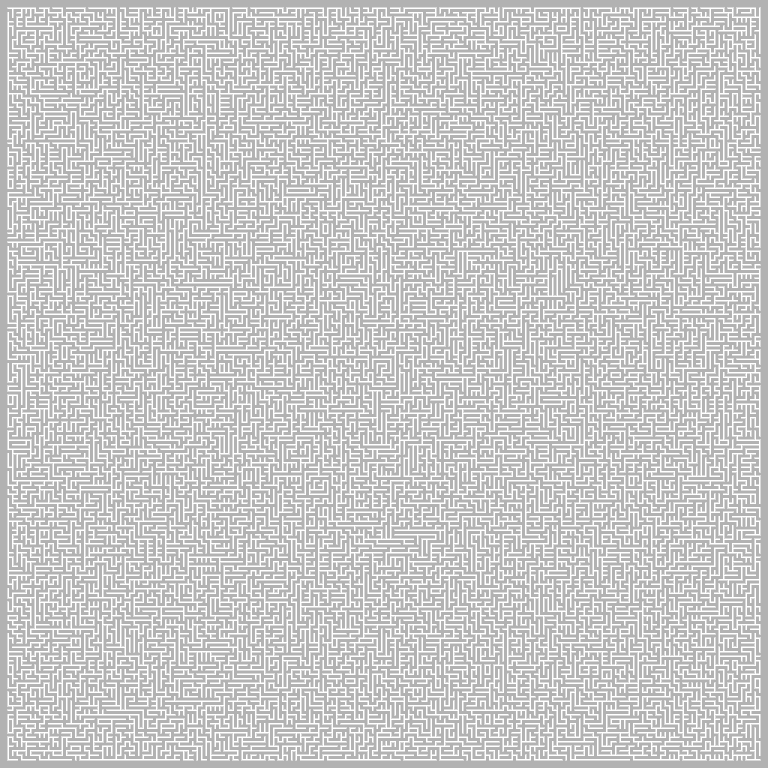
Give the GLSL for this pattern, as a WebGL 1 fragment shader.

```glsl
precision highp float;

// A fine maze of white corridors on grey, inside a plain grey margin.
// Every row and column has a random heading; each cell opens one corridor
// along either its row or its column, so the corridors grow as branching trees.

uniform vec2 u_resolution;

const vec3 WALL_COLOR = vec3(0.70);
const vec3 PATH_COLOR = vec3(1.0);
const float CANVAS_WIDTH = 512.0;  // canvas width in corridor widths
const float PITCH = 3.0;           // cell spacing in corridor widths
const float MARGIN = 5.0;          // grey frame in corridor widths
const float CELLS = 168.0;         // cells along each side
const float ROW_SHARE = 0.5;       // share of cells that open along their row
const float ROW_SEED = 311.0;
const float COLUMN_SEED = 457.0;

const vec2 X = vec2(1.0, 0.0);
const vec2 Y = vec2(0.0, 1.0);

float hash(vec2 p) {
  vec3 h = fract(p.xyx * 0.1031);
  h += dot(h, h.yzx + 33.33);
  return fract((h.x + h.y) * h.z);
}

float randomSign(float index, float seed) {
  return hash(vec2(index + 17.0, seed)) < 0.5 ? -1.0 : 1.0;
}

bool insideMaze(vec2 cell) {
  return all(greaterThanEqual(cell, vec2(0.0))) && all(lessThan(cell, vec2(CELLS)));
}

// Random choice between the headings of the row and the column.
vec2 pickStep(vec2 cell) {
  vec2 alongRow = X * randomSign(cell.y, ROW_SEED);
  vec2 alongColumn = Y * randomSign(cell.x, COLUMN_SEED);
  bool useRow = hash(cell + 71.0) < ROW_SHARE;
  vec2 first = useRow ? alongRow : alongColumn;
  vec2 second = useRow ? alongColumn : alongRow;
  return insideMaze(cell + first) ? first : second;
}

// The picked step, turned aside where four cells would chase in a ring.
vec2 cellStep(vec2 cell) {
  vec2 here = pickStep(cell);
  vec2 right = pickStep(cell + X);
  vec2 across = pickStep(cell + X + Y);
  vec2 above = pickStep(cell + Y);
  bool ringLeft = here == X && right == Y && across == -X && above == -Y;
  bool ringRight = here == Y && above == X && across == -Y && right == -X;
  return ringLeft ? -Y : (ringRight ? -X : here);
}

// Signed distance to a corridor from the cell centre out along dir.
float corridor(vec2 q, vec2 dir) {
  float side = abs(dot(q, vec2(-dir.y, dir.x)));
  return max(side - 0.5, -0.5 - dot(q, dir));
}

void main() {
  float scale = CANVAS_WIDTH / min(u_resolution.x, u_resolution.y);
  vec2 p = (gl_FragCoord.xy * scale - MARGIN - 0.5) / PITCH;
  vec2 cell = floor(p + 0.5);
  vec2 q = (p - cell) * PITCH;

  // Corridor square at the cell centre, joined to each linked neighbour.
  float dist = PITCH;
  if (insideMaze(cell)) {
    dist = max(abs(q.x), abs(q.y)) - 0.5;
    vec2 ownStep = cellStep(cell);
    vec2 dir = X;
    for (int i = 0; i < 4; i++) {
      vec2 neighbour = cell + dir;
      bool linked = ownStep == dir || cellStep(neighbour) == -dir;
      if (linked && insideMaze(neighbour)) dist = min(dist, corridor(q, dir));
      dir = vec2(-dir.y, dir.x);
    }
  }

  float coverage = clamp(0.5 - dist / scale, 0.0, 1.0);
  gl_FragColor = vec4(mix(WALL_COLOR, PATH_COLOR, coverage), 1.0);
}
```
